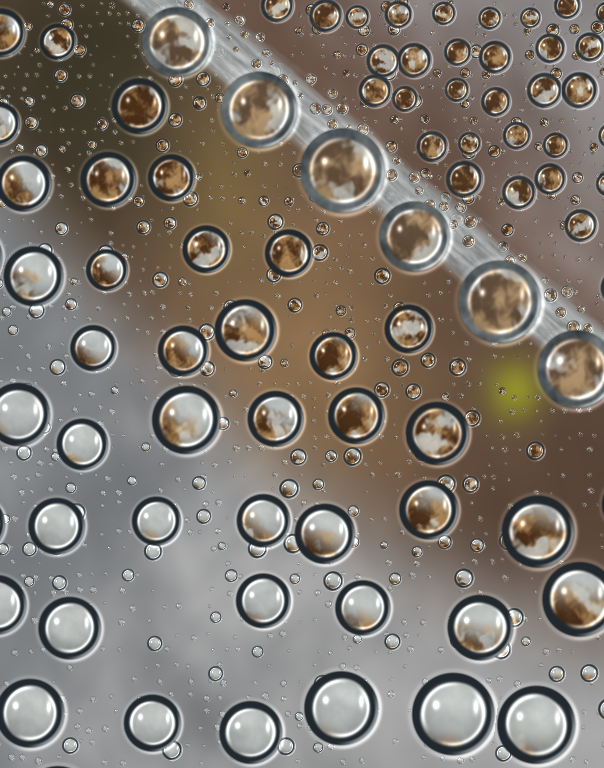
Give the GLSL for this texture, as a Shadertoy shader.

```glsl
const vec3 INK = vec3(.13, .16, .18);
const vec3 SILVER = vec3(.76, .78, .77);
const vec3 UMBER = vec3(.27, .17, .09);
const vec3 TAN = vec3(.63, .49, .32);
const float SHRINK = .38;

vec2 hash2(vec2 p) {
    vec3 q = fract(vec3(p.xyx) * vec3(.1031, .1030, .0973));
    q += dot(q, q.yzx + 33.33);
    return fract((q.xx + q.yz) * q.zy);
}

// Layered sines, roughly -1 to 1
float waves(vec2 p) {
    float sum = 0., amp = .55;
    for (int i = 0; i < 4; i++) {
        sum += amp * sin(p.x + 1.6 * sin(p.y * .8)) * cos(p.y - .7 * sin(p.x));
        p = mat2(1.5, 1.1, -1.1, 1.5) * p + 2.3;
        amp *= .6;
    }
    return sum;
}

float spot(vec2 p, vec2 center, vec2 size) {
    vec2 d = (p - center) / size;
    return exp(-dot(d, d));
}

// Signed distance to the slanted glass edge, positive at upper right
float edgeDistance(vec2 p) {
    return (p.y - 1.207 + .828 * p.x) * .77;
}

// Share of warm backdrop behind the glass
float warmth(vec2 p) {
    float border = .77 - 1.35 * p.x + .75 * p.x * p.x;
    return smoothstep(-.10, .13, p.y - border);
}

vec3 backdrop(vec2 p) {
    float n = waves(p * 11.);
    vec3 cool = mix(vec3(.50, .51, .52), vec3(.63, .63, .63), smoothstep(0., .5, p.x + .2 * n));
    vec3 warm = mix(vec3(.36, .28, .23), vec3(.24, .22, .16), spot(p, vec2(.12, .9), vec2(.18, .22)));
    warm = mix(warm, vec3(.58, .46, .32), .85 * spot(p, vec2(.41, .54), vec2(.17, .22)));
    warm = mix(warm, vec3(.53, .44, .26), .6 * spot(p, vec2(.29, .76), vec2(.07, .12)));
    warm = mix(warm, vec3(.56, .56, .17), spot(p, vec2(.67, .49), vec2(.035, .04)));
    vec3 far = mix(vec3(.42, .33, .28), vec3(.55, .53, .53), smoothstep(1.25, 1.7, p.x + p.y + .1 * n));
    warm = mix(warm, far, smoothstep(-.03, .03, edgeDistance(p)));
    return mix(cool, warm, warmth(p)) * (1. + .10 * n);
}

// Logarithmic spacing: cells shrink toward the top
vec2 toCells(vec2 p) {
    float s = 1. - SHRINK * p.y;
    return vec2((p.x - .4) / s, -log(s) / SHRINK);
}

vec2 fromCells(vec2 q) {
    float s = exp(-SHRINK * q.y);
    return vec2(q.x * s + .4, (1. - s) / SHRINK);
}

// Returns local position in the nearest drop, its radius and a random id
vec4 nearestDrop(vec2 p, float cell, vec2 sizes, vec2 band, float density, float seed) {
    vec4 best = vec4(9., 9., 1., 0.);
    vec2 base = floor(toCells(p) / cell);
    for (int j = -1; j <= 1; j++)
    for (int i = -1; i <= 1; i++) {
        vec2 id = base + vec2(i, j);
        vec2 a = hash2(id + seed), b = hash2(id + seed + 71.7);
        vec2 offset = .5 + .38 * (a - .5) + vec2(.25 * (mod(id.y, 2.) - .5), 0.);
        vec2 center = fromCells((id + offset) * cell);
        float radius = cell * (1. - SHRINK * center.y) * mix(sizes.x, sizes.y, b.x);
        float e = edgeDistance(center);
        vec2 local = (p - center) / radius;
        if (b.y < density && e > band.x && e < band.y && dot(local, local) < dot(best.xy, best.xy))
            best = vec4(local, radius, a.x);
    }
    return best;
}

// Lens with a flipped view, dark rim and bright crescents
vec3 paintDrop(vec3 col, vec2 p, vec4 drop, float frost, float pixel) {
    vec2 l = drop.xy;
    float d = length(l), aa = 1.2 * pixel / drop.z;
    if (d > 1.3 + aa) return col;
    float facing = dot(l, vec2(.83, -.56)) / max(d, .01);
    float soft = max(aa, .035);
    float m = waves(l * 2.6 + drop.w * 40.);

    float warm = warmth(p - l * (drop.z + .2) + .06 * m);
    vec3 lens = SILVER * (.88 + .16 * l.y + .07 * m);
    vec3 amber = mix(UMBER, TAN, smoothstep(-.35, .6, m));
    amber = mix(amber, SILVER, .75 * smoothstep(.15, .65, waves(l * 2.1 - drop.w * 57.) + .25 * d));
    lens = mix(lens, amber, warm * (1. - .35 * frost));
    lens *= 1.08 - .35 * d * d * d;

    float rim = smoothstep(.77 - soft, .80 + soft, d + .03 * sin(atan(l.y, l.x) * 2. + drop.w * 6.));
    vec3 ring = mix(INK, SILVER, frost * (.55 + .4 * m));
    ring += .4 * smoothstep(.4, .95, facing) * smoothstep(.88, .97, d);
    lens = mix(lens, ring, rim);
    float crescent = exp(-pow((d - .74) / .055, 2.)) * smoothstep(.1, .8, abs(facing + .15));
    lens += .45 * crescent;
    lens += .7 * spot(l, vec2(-.42, .22), vec2(.07, .09)) + .5 * spot(l, vec2(.55, .18), vec2(.06, .16));

    float halo = exp(-pow((d - 1.06) / .06, 2.));
    col += halo * (.08 + .22 * smoothstep(-.1, .8, facing));
    return mix(col, lens, 1. - smoothstep(1. - aa, 1. + aa, d));
}

void mainImage(out vec4 fragColor, in vec2 fragCoord) {
    float pixel = 1. / iResolution.y;
    vec2 p = fragCoord * pixel;
    float e = edgeDistance(p);
    vec3 col = backdrop(p);

    // Fine mist and small bubbles
    col = mix(col, paintDrop(col, p, nearestDrop(p, .021, vec2(.08, .24), vec2(-2., 2.), .5, 3.), .5, pixel), .65);
    col = paintDrop(col, p, nearestDrop(p, .047, vec2(.12, .32), vec2(-2., 2.), .42, 19.), .1, pixel);

    // Pale glass edge with streaks along it
    float along = p.x - .8 * p.y;
    float streak = waves(vec2(along * 30., e * 190.));
    float strip = smoothstep(-.065, -.045, e) * (1. - smoothstep(.0, .022, e + .007 * streak));
    col = mix(col, vec3(.67, .70, .71) + .18 * streak, .82 * strip);
    col = paintDrop(col, p, nearestDrop(p, .03, vec2(.15, .4), vec2(-.015, .025), .8, 37.), .7, pixel);

    // Dense drops above the edge, large ones below
    col = paintDrop(col, p, nearestDrop(p, .085, vec2(.24, .42), vec2(.045, 2.), .85, 53.), .15, pixel);
    col = paintDrop(col, p, nearestDrop(p, .138, vec2(.25, .40), vec2(-2., -.135), .93, 88.), 0., pixel);

    // Row of frosted drops hanging on the edge
    for (int i = 0; i < 7; i++) {
        vec2 h = hash2(vec2(i, 5));
        vec2 center = vec2(.235, .94) + float(i) * vec2(.103, -.083) + .012 * (h - .5);
        float radius = .044 + .012 * h.x;
        col = paintDrop(col, p, vec4((p - center) / radius, radius, h.y), .6, pixel);
    }
    fragColor = vec4(clamp(col, 0., 1.), 1.);
}
```
